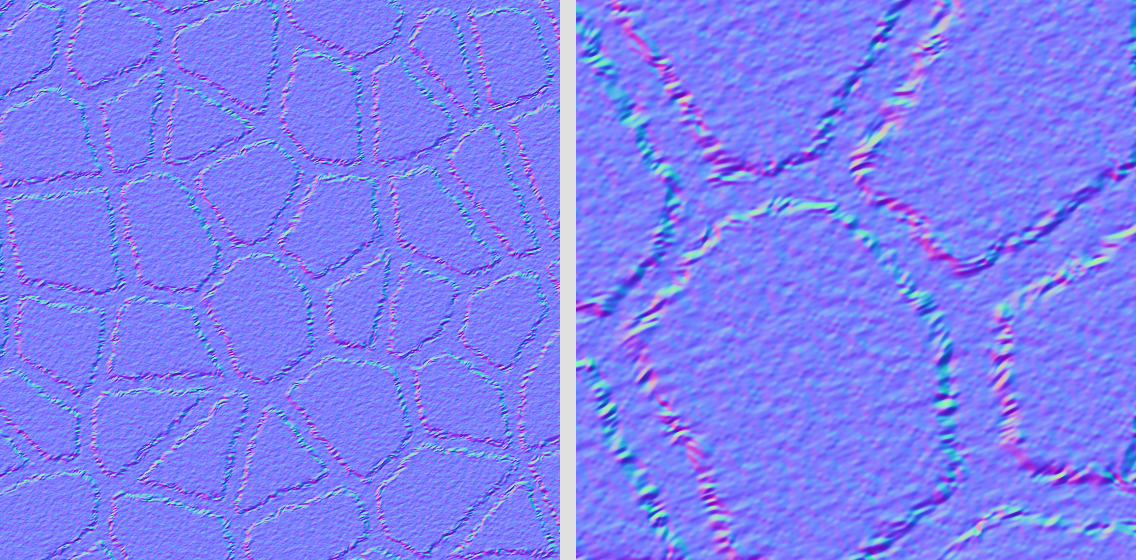
Left: the whole. Right: its middle third, enlarged.
Write a Shadertoy shader that draws this texture map.

```glsl
// Tangent-space normal map of rough flagstones set in flat mortar.

#define CELLS 5.9      // stones across the canvas
#define JITTER 0.85    // irregularity of the stone layout
#define ROUNDING 42.0  // higher values give sharper stone corners
#define GAP 0.0150     // half width of the mortar
#define BEVEL 0.0125   // width of the stone edge
#define STEP 0.0035    // height of the stones over the mortar
#define CHIPPING 0.0052 // height of the crumbs along the stone edge
#define GRAIN 0.00135  // height of the surface grain
#define EPSILON 0.0007 // sampling distance for slopes

vec2 hash2(vec2 p) {
    vec3 q = fract(p.xyx * vec3(0.1031, 0.1030, 0.0973));
    q += dot(q, q.yzx + 33.33);
    return fract((q.xx + q.yz) * q.zy);
}

float noise(vec2 p) {
    vec2 i = floor(p), f = fract(p);
    f = f * f * (3.0 - 2.0 * f);
    float bottom = mix(hash2(i).x, hash2(i + vec2(1, 0)).x, f.x);
    float top = mix(hash2(i + vec2(0, 1)).x, hash2(i + vec2(1, 1)).x, f.x);
    return mix(bottom, top, f.y);
}

vec2 stoneCentre(vec2 cell) {
    return cell + 0.5 + JITTER * (hash2(cell + 57.0) - 0.5);
}

// Inward direction (xy) and rounded distance (z) to the Voronoi border
vec3 stoneBorder(vec2 p) {
    vec2 home = floor(p), nearest = home, toCentre = vec2(9.0);
    for (int y = -1; y <= 1; y++)
    for (int x = -1; x <= 1; x++) {
        vec2 cell = home + vec2(x, y);
        vec2 d = stoneCentre(cell) - p;
        if (dot(d, d) < dot(toCentre, toCentre)) {
            toCentre = d;
            nearest = cell;
        }
    }
    vec2 inward = vec2(0.0);
    float total = 1e-9;
    for (int y = -2; y <= 2; y++)
    for (int x = -2; x <= 2; x++) {
        if (x == 0 && y == 0) continue;
        vec2 other = stoneCentre(nearest + vec2(x, y)) - p;
        vec2 across = normalize(other - toCentre);
        float weight = exp(-ROUNDING * dot(0.5 * (other + toCentre), across));
        inward -= weight * across;
        total += weight;
    }
    return vec3(inward / total, -log(total) / ROUNDING);
}

// Height at p, where border is the distance to the stone border
float height(vec2 p, float border) {
    vec2 q = mat2(0.94, -0.34, 0.34, 0.94) * p + 3.0; // streaks rise to the right
    float grain = noise(q * vec2(140, 200)) + 0.5 * noise(q * vec2(300, 400) + 31.0);

    // Bent streaks in two sizes break up the stone edge
    vec2 bent = q + 0.012 * vec2(noise(q * 45.0 + 9.0), noise(q * 45.0 + 63.0));
    float chips = noise(bent * vec2(85, 190) + 77.0) - 0.5;
    chips += 0.6 * (noise(bent * vec2(190, 340) + 21.0) - 0.5);

    float edge = (border - GAP) / BEVEL;
    float stone = smoothstep(-0.5, 0.5, edge + 0.4 * chips);
    float crumbs = chips * exp(-5.0 * edge * edge);
    return STEP * stone + CHIPPING * crumbs + GRAIN * grain;
}

void mainImage(out vec4 fragColor, in vec2 fragCoord) {
    vec2 p = fragCoord / iResolution.y;

    // Gently wavy stone outlines and uneven mortar
    vec2 wave = vec2(noise(p * 24.0), noise(p * 24.0 + 40.0)) - 0.5;
    vec3 border = stoneBorder((p + 0.008 * wave) * CELLS + 11.0);
    float inset = border.z / CELLS + 0.006 * (noise(p * 45.0 + 5.0) - 0.5)
        + 0.008 * (noise(p * 10.0 + 25.0) - 0.5);

    // Slopes by central differences, extending the border distance linearly
    vec2 e = vec2(EPSILON, 0.0), shift = EPSILON * border.xy;
    vec2 slope = vec2(
        height(p + e.xy, inset + shift.x) - height(p - e.xy, inset - shift.x),
        height(p + e.yx, inset + shift.y) - height(p - e.yx, inset - shift.y)
    ) / (2.0 * EPSILON);

    // Red rises to the right, green falls upwards
    vec3 normal = normalize(vec3(slope.x, -slope.y, 1.0));
    fragColor = vec4(0.5 + 0.5 * normal - vec3(0.008, 0.004, 0.008), 1.0);
}
```
